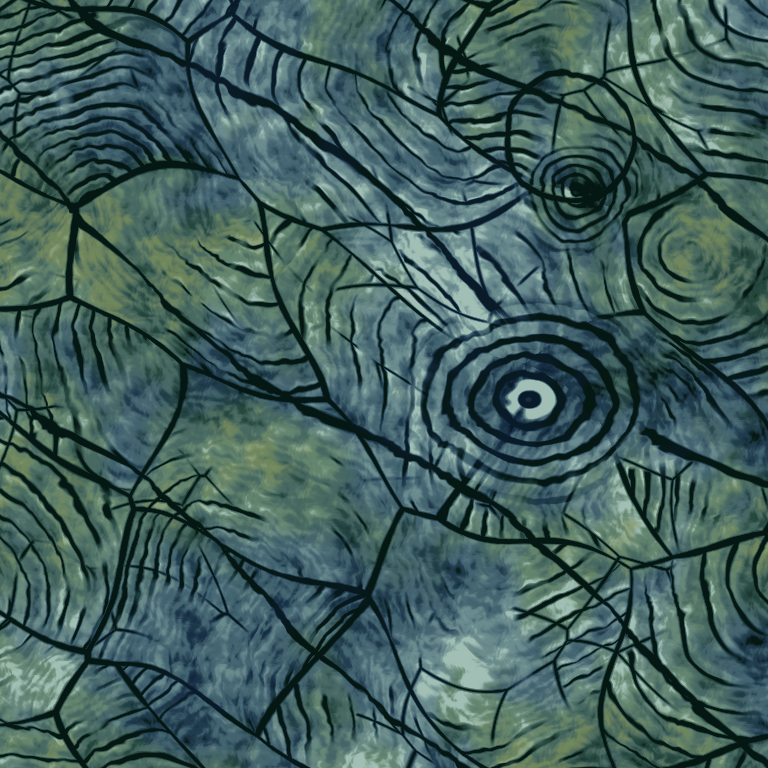
Write a Shadertoy shader that draws this texture.

```glsl
struct Cell {
    vec2 offset;   // from the nearest site to the sample
    vec2 seed;     // random pair of the nearest site
    float border;  // distance to the cell wall
};

vec2 hash2(vec2 p) {
    vec3 h = fract(vec3(p.xyx) * vec3(0.1031, 0.1030, 0.0973));
    h += dot(h, h.yzx + 33.33);
    return fract((h.xx + h.yz) * h.zy);
}

// Layered sines, each octave turned and bent by the ones before
float ripple(vec2 p) {
    float sum = 0.0, amp = 0.5;
    for (int i = 0; i < 5; i++) {
        sum += amp * sin(p.x + 1.3 * sin(p.y));
        p = mat2(1.2, 1.3, -1.3, 1.2) * p + sum + 1.7;
        amp *= 0.68;
    }
    return sum;
}

// Cellular noise with true wall distances
Cell cells(vec2 p) {
    vec2 base = floor(p), f = fract(p), nearest = vec2(0.0), home = vec2(0.0);
    float best = 9.0, wall = 9.0;
    for (int y = -1; y <= 1; y++)
    for (int x = -1; x <= 1; x++) {
        vec2 g = vec2(x, y);
        vec2 r = g + hash2(base + g + 40.0) - f;
        if (dot(r, r) < best) { best = dot(r, r); nearest = r; home = g; }
    }
    for (int y = -2; y <= 2; y++)
    for (int x = -2; x <= 2; x++) {
        vec2 g = home + vec2(x, y);
        vec2 r = g + hash2(base + g + 40.0) - f;
        vec2 gap = r - nearest;
        if (dot(gap, gap) > 0.0001)
            wall = min(wall, dot(0.5 * (nearest + r), normalize(gap)));
    }
    return Cell(-nearest, hash2(base + home + 91.0), wall);
}

float stroke(float dist, float halfWidth) {
    float soft = max(0.002, 0.7 / iResolution.y);
    return 1.0 - smoothstep(halfWidth - soft, halfWidth + soft, abs(dist));
}

float contours(float field, float spacing, float halfWidth) {
    return stroke((fract(field / spacing) - 0.5) * spacing, halfWidth);
}

// Long wavering branches running down to the right
float branches(vec2 p, float wobble) {
    float ink = 0.0;
    for (int i = 0; i < 4; i++) {
        float k = float(i);
        float path = 0.48 + 0.31 * k - 0.75 * p.x + 0.035 * sin(9.0 * p.x + 2.0 * k);
        ink = max(ink, stroke(0.8 * (p.y - path) + 0.006 * wobble, 0.0045 + 0.002 * wobble));
    }
    return ink;
}

// Blends concentric rings into x = ink, y = tone
vec2 whirl(vec2 inkTone, float dist, float size, float wobble) {
    float inside = 1.0 - smoothstep(0.6 * size, size, dist + 0.02 * wobble);
    float rings = contours(dist + 0.007 * wobble, 0.16 * size, 0.028 * size);
    float core = 1.0 - smoothstep(0.0, 0.75 * size, dist);
    float glint = stroke(dist - 0.13 * size, 0.05 * size) * smoothstep(-0.1, 0.3, wobble);
    float ink = mix(inkTone.x, rings, inside) * (1.0 - glint);
    return vec2(ink, mix(inkTone.y - 0.4 * core, 1.0, glint));
}

vec3 palette(float tone, float warmth) {
    vec3 black = vec3(0.02, 0.09, 0.07);
    vec3 deep = mix(vec3(0.12, 0.23, 0.30), vec3(0.15, 0.28, 0.24), warmth);
    vec3 slate = mix(vec3(0.26, 0.39, 0.44), vec3(0.28, 0.41, 0.38), warmth);
    vec3 sage = mix(vec3(0.42, 0.55, 0.56), vec3(0.39, 0.52, 0.43), warmth);
    vec3 pale = vec3(0.63, 0.75, 0.71);
    vec3 c = mix(black, deep, smoothstep(0.08, 0.29, tone));
    c = mix(c, slate, smoothstep(0.29, 0.51, tone));
    c = mix(c, sage, smoothstep(0.51, 0.77, tone));
    return mix(c, pale, smoothstep(0.77, 0.98, tone));
}

void mainImage(out vec4 fragColor, in vec2 fragCoord) {
    vec2 p = fragCoord / iResolution.y;
    float broad = ripple(p * 9.0 + 2.0);
    float medium = ripple(p * 24.0 + 5.0);
    float grain = ripple(p * 95.0);

    // Slanted, bent cells
    vec2 bent = p + 0.03 * sin(p.yx * vec2(8.0, 9.0) + vec2(1.0, 3.0))
                  + 0.012 * sin(p.yx * 23.0);
    vec2 stretch = vec2(3.3, 5.0);
    vec2 slanted = mat2(0.8, 0.6, -0.6, 0.8) * bent;
    Cell plate = cells(slanted * stretch);
    Cell chip = cells(slanted * stretch * 2.1 + 7.0);

    // Arcs swept around a point beside each cell's site
    float turn = 6.2832 * plate.seed.x;
    vec2 pivot = 0.16 * vec2(cos(turn), sin(turn));
    float radius = length(plate.offset / stretch - pivot) + 0.006 * medium;
    float spacing = mix(0.018, 0.038, plate.seed.y);
    float presence = smoothstep(-0.35, 0.25, ripple(p * 13.0 + 8.0 * plate.seed));

    // Ink lines
    float ink = presence * contours(radius, spacing, 0.0027 + 0.0015 * medium);
    ink = max(ink, stroke(plate.border / 4.2, 0.0035 + 0.0015 * medium));
    ink = max(ink, smoothstep(0.1, 0.4, broad) * stroke(chip.border / 8.8, 0.002));
    ink = max(ink, branches(p, medium));

    // Shading: patches, ridges between arcs, brushed streaks and grain
    float ridge = cos(6.2832 * radius / spacing + 1.0);
    float streak = sin(radius * 420.0 + 4.0 * medium);
    float tone = 0.61 + 0.22 * broad + 0.16 * medium + 0.15 * grain
               - 0.10 * presence * ridge + 0.06 * streak + 0.14 * (plate.seed.y - 0.5);

    // Ringed hollow, and a smaller one under a round dome
    vec2 inkTone = vec2(ink, tone);
    inkTone = whirl(inkTone, length((p - vec2(0.69, 0.48)) * vec2(0.85, 1.1)), 0.16, medium);
    inkTone = whirl(inkTone, length(p - vec2(0.75, 0.75)), 0.085, medium);
    float dome = length(p - vec2(0.74, 0.82)) - 0.083 + 0.004 * medium;
    inkTone.x = max(inkTone.x, stroke(dome, 0.004));
    tone = clamp(inkTone.y, 0.0, 1.0) * (1.0 - 0.93 * inkTone.x);

    // Colour, with ochre moss in the light and navy in the shade
    float hue = ripple(p * 7.0 + 20.0);
    vec3 color = palette(tone, smoothstep(-0.35, 0.4, hue + 0.3 * medium));
    float moss = smoothstep(0.45, 0.95, hue + 0.25 * grain) * smoothstep(0.35, 0.7, tone);
    float navy = smoothstep(0.3, 0.9, -hue) * (1.0 - smoothstep(0.2, 0.5, tone));
    color = mix(color, vec3(0.48, 0.54, 0.32), 0.6 * moss);
    color = mix(color, vec3(0.05, 0.12, 0.24), 0.5 * navy);
    fragColor = vec4(color, 1.0);
}
```
